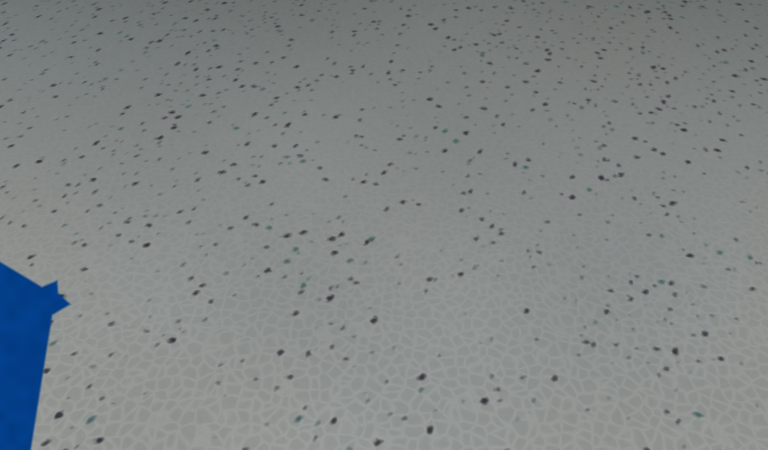
Give the GLSL for this texture, as a WebGL 2 fragment shader.

```glsl
#version 300 es
precision highp float;
// A pale speckled floor receding in perspective, with a corner of blue tape.
// Screen points are projected to a floor plane, where Voronoi borders make
// the pale web and jittered grid cells hold soft dark and teal flecks.

uniform vec2 u_resolution;
out vec4 fragColor;

const float HORIZON = 1.75;       // height of the vanishing line
const float FORESHORTEN = 1.8;
const float WEB_SCALE = 58.0;     // web cells per floor unit
const float FLECK_SCALE = 40.0;   // fleck cells per floor unit
const float SOFTNESS = 0.0052;    // blur radius in canvas heights
const vec3 TAPE_COLOR = vec3(0.01, 0.24, 0.53);
const vec3 DARK_FLECK = vec3(0.18, 0.17, 0.21);
const vec3 TEAL_FLECK = vec3(0.25, 0.36, 0.36);

// Integer hash: three values in 0..1 per cell and seed
vec3 hash3(vec2 cell, uint seed) {
    uvec3 v = uvec3(uvec2(ivec2(cell)), seed) * 1664525u + 1013904223u;
    v.x += v.y * v.z; v.y += v.z * v.x; v.z += v.x * v.y;
    v ^= v >> 16u;
    v.x += v.y * v.z; v.y += v.z * v.x; v.z += v.x * v.y;
    return vec3(v >> 8u) / 16777216.0;
}

float valueNoise(vec2 p, uint seed) {
    vec2 i = floor(p), f = fract(p);
    f = f * f * (3.0 - 2.0 * f);
    float low = mix(hash3(i, seed).x, hash3(i + vec2(1, 0), seed).x, f.x);
    float high = mix(hash3(i + vec2(0, 1), seed).x, hash3(i + vec2(1, 1), seed).x, f.x);
    return mix(low, high, f.y);
}

mat2 rotation(float angle) {
    float c = cos(angle), s = sin(angle);
    return mat2(c, -s, s, c);
}

// Gap between the nearest and second nearest seed: zero on cell borders
float webGap(vec2 p) {
    vec2 cell = floor(p);
    float nearest = 8.0, second = 8.0;
    for (int y = -1; y <= 1; y++)
    for (int x = -1; x <= 1; x++) {
        vec2 c = cell + vec2(x, y);
        float d = length(c + hash3(c, 3u).xy - p);
        second = min(second, max(nearest, d));
        nearest = min(nearest, d);
    }
    return second - nearest;
}

// Lays soft, slanted oval flecks over a base colour; lift undoes flattening
vec3 addFlecks(vec3 color, vec2 p, float blur, float lift) {
    vec2 cell = floor(p);
    float wobble = 0.12 * (valueNoise(p * 5.0, 11u) - 0.5);
    for (int y = -1; y <= 1; y++)
    for (int x = -1; x <= 1; x++) {
        vec2 c = cell + vec2(x, y);
        vec3 place = hash3(c, 5u);
        vec3 kind = hash3(c, 7u);
        float chance = mix(0.15, 0.68, valueNoise(c * 0.25, 9u));
        if (place.z > chance) continue;
        vec2 offset = (p - c - place.xy) * vec2(1.0, lift);
        vec2 q = rotation(0.45 + 1.2 * (kind.y - 0.5)) * offset;
        float radius = mix(0.06, 0.19, kind.x * kind.x);
        float d = length(q * vec2(0.85, 1.2)) - radius + wobble;
        float cover = 1.0 - smoothstep(-blur, blur, d);
        vec3 tint = kind.z < 0.22 ? TEAL_FLECK : DARK_FLECK;
        color = mix(color, tint, cover * mix(0.32, 0.92, kind.x * kind.x));
    }
    return color;
}

// Signed distance to the torn tape outline
float tapeDistance(vec2 p) {
    vec2 v[8] = vec2[8](vec2(-0.1, 0.478), vec2(0.093, 0.362),
        vec2(0.127, 0.376), vec2(0.129, 0.349), vec2(0.156, 0.324),
        vec2(0.116, 0.300), vec2(0.052, -0.1), vec2(-0.1, -0.1));
    float d = 10.0, side = 1.0;
    for (int i = 0, j = 7; i < 8; j = i, i++) {
        vec2 e = v[j] - v[i], w = p - v[i];
        d = min(d, length(w - e * clamp(dot(w, e) / dot(e, e), 0.0, 1.0)));
        bvec3 crossing = bvec3(p.y >= v[i].y, p.y < v[j].y, e.x * w.y > e.y * w.x);
        if (all(crossing) || all(not(crossing))) side = -side;
    }
    return side * d;
}

void main() {
    vec2 p = gl_FragCoord.xy / u_resolution.y;
    float aspect = u_resolution.x / u_resolution.y;
    float depth = HORIZON - p.y;
    vec2 ground = vec2(p.x - 0.5 * aspect, FORESHORTEN) / depth;

    // Broad light falloff with faint warm and cool patches
    float light = 0.583 - 0.065 * p.y - 0.068 * pow(p.y, 4.0);
    light += 0.022 * (valueNoise(p * 3.0, 1u) - 0.5);
    light -= 0.014 * p.y * p.x / aspect;
    float warmth = valueNoise(p * 2.2, 2u) - 0.5;
    vec3 color = light + vec3(-0.010, 0.006, -0.002) + warmth * vec3(0.012, 0.0, -0.012);

    // Pale blurred web, fading with distance
    vec2 webPoint = ground * WEB_SCALE;
    webPoint += 0.5 * vec2(valueNoise(webPoint, 13u), valueNoise(webPoint, 14u));
    float web = 1.0 - smoothstep(-0.1, 0.5, webGap(webPoint));
    color += (web - 0.35) * mix(0.042, 0.008, smoothstep(0.0, 0.8, p.y));

    // Flecks, fine grain and tape
    float lift = pow(depth / FORESHORTEN, 0.6);
    color = addFlecks(color, ground * FLECK_SCALE, SOFTNESS * FLECK_SCALE / depth, lift);
    color += 0.010 * (valueNoise(p * 130.0, 17u) - 0.5);
    vec3 tape = TAPE_COLOR * (0.95 + 0.1 * valueNoise(p * 40.0, 19u));
    float tapeCover = 1.0 - smoothstep(-0.004, 0.004, tapeDistance(p));
    fragColor = vec4(mix(color, tape, tapeCover), 1.0);
}
```
